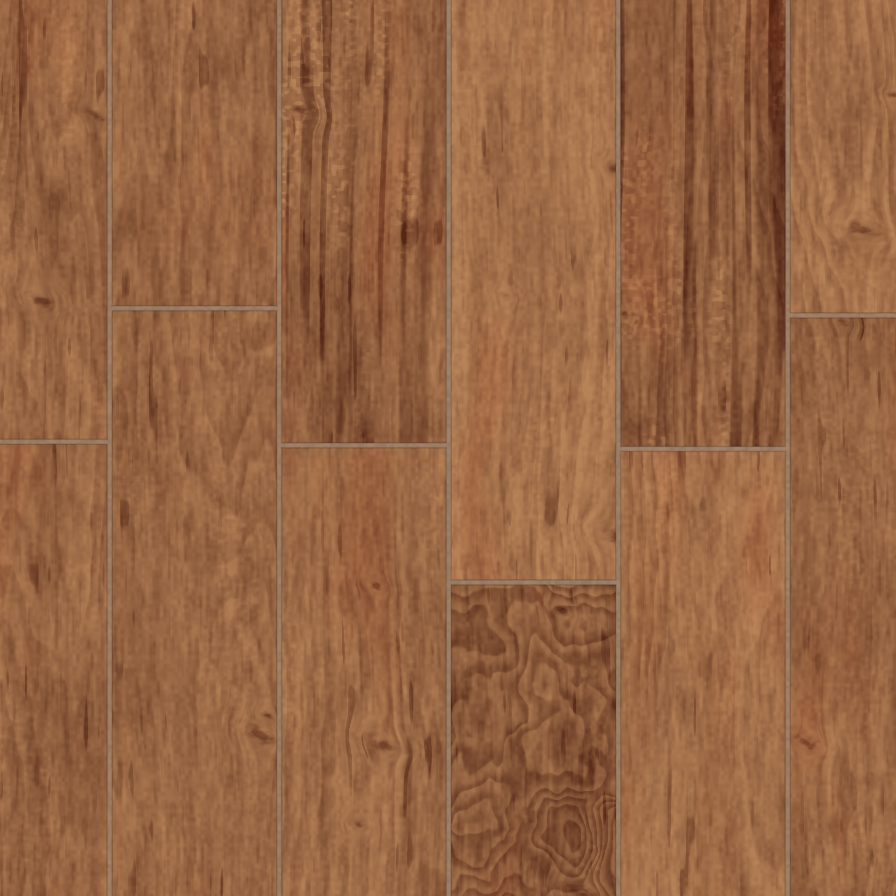
Write a WebGL 1 fragment shader that draws this texture.

```glsl
precision highp float;
// Staggered warm brown wood planks with grain, knots and thin tan grout.

uniform vec2 u_resolution;

#define PITCH 0.1892        // plank width
#define FIRST_SEAM 0.1224   // x of the first vertical seam
#define PLANK_LENGTH 0.77
#define JOINT_MIDDLE 0.507  // height around which end joints stagger
#define STAGGER 0.151
#define GROUT_WIDTH 0.0052
#define FIBRE_CONTRAST 0.45
#define FINE_CONTRAST 0.30
#define RING_CONTRAST 0.13
#define DARK_WOOD vec3(0.445, 0.26, 0.165)
#define LIGHT_WOOD vec3(0.68, 0.48, 0.32)
#define GROUT vec3(0.61, 0.49, 0.395)

float hash(vec2 p) {
  vec3 q = fract(p.xyx * 0.1031);
  q += dot(q, q.yzx + 33.33);
  return fract((q.x + q.y) * q.z);
}

float noise(vec2 p) {
  vec2 i = floor(p), f = fract(p);
  f = f * f * (3.0 - 2.0 * f);
  return mix(mix(hash(i), hash(i + vec2(1, 0)), f.x),
             mix(hash(i + vec2(0, 1)), hash(i + vec2(1, 1)), f.x), f.y);
}

float fbm(vec2 p) {
  float sum = 0.0, amp = 0.533;
  for (int i = 0; i < 4; i++) {
    sum += amp * noise(p);
    p = p * 2.03 + 17.3;
    amp *= 0.5;
  }
  return sum;
}

// Base tone of a plank, by column and by upper or lower course
float plankTone(float column, float upper) {
  vec3 left = vec3(equal(vec3(column), vec3(0, 1, 2)));
  vec3 right = vec3(equal(vec3(column), vec3(3, 4, 5)));
  float top = dot(left, vec3(0.61, 0.65, 0.63)) + dot(right, vec3(0.79, 0.56, 0.75));
  float bottom = dot(left, vec3(0.60, 0.62, 0.66)) + dot(right, vec3(0.42, 0.82, 0.60));
  return mix(bottom, top, upper);
}

// Knots: x = darkness, y = sideways push on the grain
vec2 knots(vec2 local, vec2 id) {
  vec2 result = vec2(0.0);
  for (int i = 0; i < 4; i++) {
    vec2 key = id * 7.0 + float(i) * 13.7 + 50.0;
    vec2 center = vec2(hash(key), hash(key + 3.1)) * vec2(PITCH, PLANK_LENGTH);
    float size = mix(0.003, 0.012, hash(key + 5.7));
    float present = step(0.5, hash(key + 9.2));
    vec2 q = (local - center) / size;
    q.y = 1.7 * q.y + 0.5 * q.x;
    float r = length(q) + 2.2 * (fbm(local * vec2(110.0, 190.0)) - 0.5);
    result.x += present * exp(-r * r);
    result.y -= present * q.x * size * 0.7 * exp(-dot(q, q) / 9.0);
  }
  return result;
}

vec3 wood(vec2 local, vec2 id) {
  float upper = step(0.0, id.y);
  float streaked = upper * step(1.0, id.x) * step(mod(id.x, 2.0), 0.5);
  float burl = (1.0 - upper) * step(abs(id.x - 3.0), 0.5);
  vec2 knot = knots(local, id);
  vec2 g = local + 6.0 * vec2(hash(id + 21.0), hash(id + 47.0));
  g.x += knot.y + 0.012 * (noise(g * vec2(5.0, 4.0)) - 0.5);

  // Growth rings are sharp-edged contours of a stretched smooth field
  vec2 ringScale = mix(vec2(9.0, 1.2), vec2(10.0, 12.0), burl);
  vec2 bend = g + burl * 0.05 * vec2(fbm(g * 14.0), fbm(g * 14.0 + 9.0));
  float field = noise(bend * ringScale) + 0.25 * noise(bend * ringScale * 2.7 + 8.0);
  float phase = fract(field * mix(13.0, 9.0, burl) + 0.5 * noise(g * vec2(90.0, 25.0)));
  float rings = 0.45 - smoothstep(0.1, 0.8, phase) * smoothstep(1.0, 0.85, phase) * 1.3;
  float ringArea = smoothstep(0.3, 0.6, noise(g * vec2(8.0, 2.5) + 31.0));

  // Fibres, pores, rough surface and broad stains
  float fibre = fbm(g * vec2(105.0, 5.0)) - 0.5;
  float fine = noise(g * vec2(255.0, 60.0)) - 0.5;
  float rough = noise(g * vec2(250.0, 210.0) + 40.0) - 0.5;
  float pores = smoothstep(0.66, 0.85, noise(g * vec2(230.0, 38.0) + 5.0));
  float stain = fbm(g * vec2(13.0, 6.0)) - 0.5;
  float scrape = smoothstep(0.45, 0.75, noise(g * vec2(190.0, 240.0)))
               * smoothstep(0.5, 0.75, fbm(g * vec2(30.0, 6.0) + 71.0));

  // Thin dark lines, dense on streaked planks and sparse elsewhere
  float thread = noise(g * vec2(120.0, 2.6) + 11.0);
  float streak = smoothstep(0.56, 0.74, thread) * (0.6 + 0.8 * noise(g * vec2(40.0, 9.0)))
               + 0.7 * smoothstep(0.45, 0.7, fbm(g * vec2(48.0, 1.5) + 19.0));
  float crack = smoothstep(0.83, 0.92, noise(g * vec2(150.0, 17.0) + 90.0))
              * smoothstep(0.45, 0.65, noise(g * vec2(22.0, 7.0) + 3.0));

  float tone = plankTone(id.x, upper) + 0.03;
  tone += FIBRE_CONTRAST * fibre + FINE_CONTRAST * (fine + 0.75 * rough) + 0.52 * stain;
  tone += RING_CONTRAST * rings * mix(ringArea, 1.7, burl) * 1.5;
  tone -= 0.16 * pores + 0.45 * crack + 0.52 * streaked * streak;
  tone += scrape * mix(0.10, 0.35, streaked);
  tone -= 0.75 * knot.x;
  vec3 color = mix(DARK_WOOD, LIGHT_WOOD, clamp(tone, -0.5, 1.15));
  float red = smoothstep(0.5, 0.8, fbm(g * vec2(16.0, 3.5) + 53.0));
  return color + red * vec3(0.015, -0.014, -0.014);
}

void main() {
  vec2 uv = gl_FragCoord.xy / u_resolution;
  float pixel = 1.0 / min(u_resolution.x, u_resolution.y);

  // Plank cell and position inside it
  float x = (uv.x - FIRST_SEAM) / PITCH + 1.0;
  float column = floor(x);
  float joint = JOINT_MIDDLE - 0.002 * column + STAGGER * sin(column * 1.570796);
  float y = (uv.y - joint) / PLANK_LENGTH;
  vec2 size = vec2(PITCH, PLANK_LENGTH);
  vec2 cell = fract(vec2(x, y));
  vec2 edge = (0.5 - abs(cell - 0.5)) * size;
  float seam = min(edge.x, edge.y);

  // Wood darkens at its bevel, then grout fills the seam
  vec3 color = wood(cell * size, vec2(column, floor(y)));
  color *= mix(0.82, 1.0, smoothstep(0.5 * GROUT_WIDTH, 0.85 * GROUT_WIDTH, seam));
  vec3 grout = GROUT * (0.95 + 0.10 * noise(uv * 240.0));
  grout *= 1.0 - 0.10 * smoothstep(0.2, 0.5, seam / GROUT_WIDTH);
  float fill = 1.0 - smoothstep(-0.7 * pixel, 0.7 * pixel, seam - 0.5 * GROUT_WIDTH);
  gl_FragColor = vec4(mix(color, grout, fill), 1.0);
}
```
